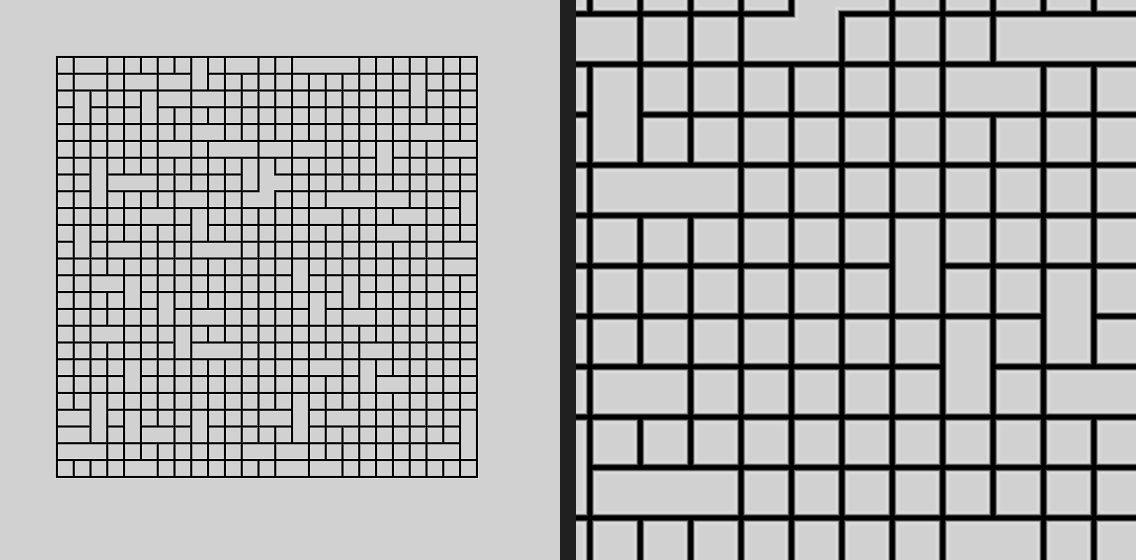
Left, the full canvas; right, a detail of the centre.
A three.js fragment shader for this pattern:

```glsl
varying vec2 vUv;

const float CELLS = 25.0;
const float CELL_SIZE = 0.03;
const vec2 GRID_ORIGIN = vec2(0.1016, 0.1484);
const float LINE_HALF_WIDTH = 0.0019;
const float EDGE_SOFTNESS = 0.001;
const float HALO_WIDTH = 0.0032;
const float OPEN_LEFT = 0.08;
const float OPEN_BOTTOM = 0.06;
const vec3 PAPER = vec3(0.82);
const vec3 HALO = vec3(0.89);
const vec3 INK = vec3(0.0);

float hash(vec2 cell) {
  vec3 p = fract(cell.xyx * vec3(0.1031, 0.1030, 0.0973));
  p += dot(p, p.yzx + 33.33);
  return fract((p.x + p.y) * p.z);
}

// Square-capped distance to a wall that starts at a cell corner
float wallDistance(vec2 p, vec2 corner, vec2 direction) {
  vec2 d = abs(p - corner - 0.5 * direction) - 0.5 * direction;
  return max(max(d.x, d.y), 0.0);
}

// Border walls always stand; an inner wall may be opened
bool hasWall(float across, float along, bool opened) {
  bool inside = across >= 0.0 && across <= CELLS && along >= 0.0 && along < CELLS;
  bool border = across == 0.0 || across == CELLS;
  return inside && (border || !opened);
}

// Distance to the nearest standing wall, in cells
float gridDistance(vec2 p) {
  float nearest = 1.0;
  for (int j = -1; j <= 1; j++) {
    for (int i = -1; i <= 1; i++) {
      vec2 cell = floor(p) + vec2(float(i), float(j));
      float chance = hash(cell + 7.0);
      if (hasWall(cell.x, cell.y, chance < OPEN_LEFT))
        nearest = min(nearest, wallDistance(p, cell, vec2(0.0, 1.0)));
      if (hasWall(cell.y, cell.x, chance > 1.0 - OPEN_BOTTOM))
        nearest = min(nearest, wallDistance(p, cell, vec2(1.0, 0.0)));
    }
  }
  return nearest;
}

float band(float distance, float halfWidth, float softness) {
  return 1.0 - smoothstep(halfWidth - softness, halfWidth + softness, distance);
}

void main() {
  float d = gridDistance((vUv - GRID_ORIGIN) / CELL_SIZE) * CELL_SIZE;

  // Pale rim beside each line, then the line itself
  float rim = band(d, LINE_HALF_WIDTH + 0.5 * HALO_WIDTH, 0.5 * HALO_WIDTH);
  vec3 color = mix(PAPER, HALO, rim);
  color = mix(color, INK, band(d, LINE_HALF_WIDTH, EDGE_SOFTNESS));
  gl_FragColor = vec4(color, 1.0);
}
```
